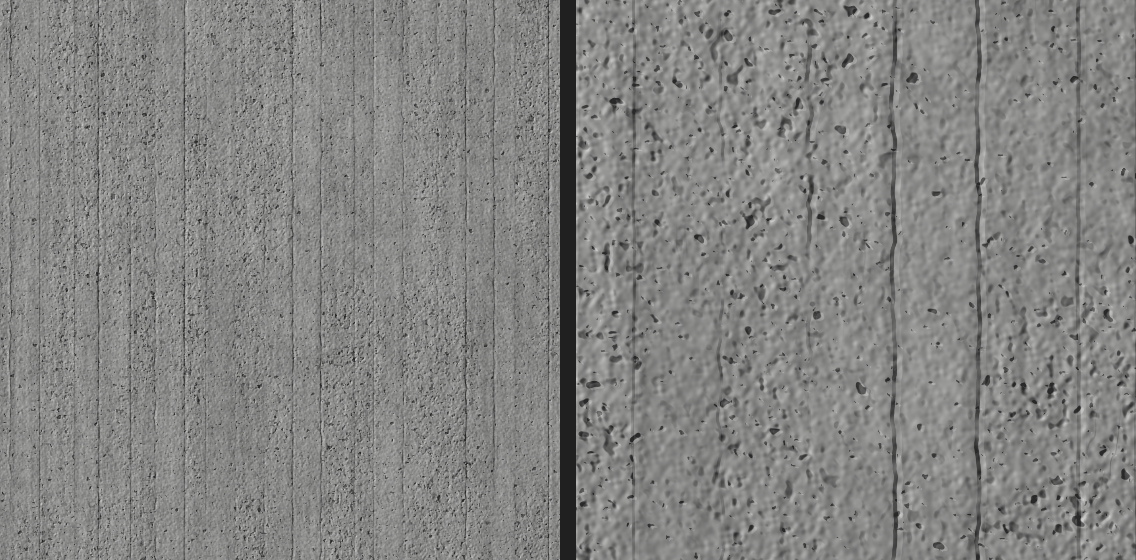
Left: the whole. Right: its middle third, enlarged.
Reproduce this texture procedurally as a Shadertoy shader.

```glsl
#define BOARDS 20.0
#define SEAM_WIDTH 0.0011
#define GRAIN_SCALE 270.0
#define RELIEF 0.25
#define PIT_DARKNESS 0.23
#define SPECK_DARKNESS 0.17
#define SEAM_DARKNESS 0.3
#define BASE_TONE 0.547
#define LIGHT_STEP vec2(-0.0019, 0.0010)
#define TINT vec3(1.0, 1.0, 0.994)

float hash(vec2 p) {
    return fract(sin(dot(p, vec2(127.1, 311.7))) * 43758.5453);
}

float noise(vec2 p) {
    vec2 cell = floor(p), f = fract(p);
    f = f * f * (3.0 - 2.0 * f);
    float low = mix(hash(cell), hash(cell + vec2(1, 0)), f.x);
    float high = mix(hash(cell + vec2(0, 1)), hash(cell + vec2(1, 1)), f.x);
    return mix(low, high, f.y);
}

float fbm(vec2 p) {
    float sum = 0.0, weight = 0.53;
    for (int i = 0; i < 4; i++) {
        sum += weight * noise(p);
        p = p * 2.03 + 17.3;
        weight *= 0.5;
    }
    return sum;
}

vec2 turn(vec2 p) {
    return mat2(0.8, 0.6, -0.6, 0.8) * p;
}

// Ragged air holes, at most one per cell; 1 inside a hole
float pits(vec2 p, float cells, float density) {
    vec2 q = p * cells;
    q += 0.35 * (vec2(noise(q * 3.3), noise(q * 3.3 + 41.0)) - 0.5);
    vec2 cell = floor(q);
    vec2 center = 0.25 + 0.5 * vec2(hash(cell + 3.1), hash(cell + 7.7));
    float size = hash(cell + 11.9);
    float radius = mix(0.08, 0.22, size * size * size);
    float soft = 0.5 * cells / iResolution.y + 0.02;
    float hole = 1.0 - smoothstep(radius - soft, radius + soft, length(fract(q) - center));
    return hole * step(hash(cell + 19.3), density);
}

float allPits(vec2 p, float rough) {
    return max(pits(p, 72.0, 0.16 + 0.16 * rough), 0.85 * pits(turn(p) + 5.0, 150.0, 0.14 + 0.18 * rough));
}

// Small crevices between the sand grains, taller than wide
float specks(vec2 p, float rough) {
    float hollow = 0.6 * noise(p * vec2(250.0, 150.0) + 7.0) + 0.4 * noise(turn(p) * 330.0);
    return (0.35 + 0.65 * rough) * smoothstep(0.62, 0.84, hollow);
}

// Surface height: sandy grain, coarse crumbs, crevices and holes
float height(vec2 p, float rough) {
    float grain = 0.5 * noise(p * vec2(1.0, 0.7) * GRAIN_SCALE) + 0.5 * noise(turn(p) * GRAIN_SCALE * 1.3 + 9.0);
    float crumbs = noise(p * vec2(160.0, 85.0) + 31.0);
    float hollows = 0.4 * allPits(p, rough) + 0.35 * specks(p, rough);
    return grain * mix(0.7, 1.15, rough) + 0.5 * rough * crumbs - hollows;
}

float seamX(float id) {
    return (id + 0.5 + 0.35 * (hash(vec2(id, 2.0)) - 0.5)) / BOARDS;
}

// Board joints: x is the dark gap, y the lit edge beside it
vec2 seams(vec2 p) {
    vec2 result = vec2(0.0);
    float soft = 0.6 / iResolution.y;
    for (int i = -1; i <= 1; i++) {
        float id = floor(p.x * BOARDS) + float(i);
        float ragged = pow(hash(vec2(id, 5.0)), 2.0);
        float wobble = 0.001 * (noise(vec2(p.y * 10.0, id)) - 0.5);
        wobble += (0.001 + ragged * 0.008) * (fbm(vec2(p.y * 55.0, id + 60.0)) - 0.5);
        float d = p.x - seamX(id) - wobble;
        float presence = smoothstep(0.2, 0.55, noise(vec2(p.y * 3.5, id * 7.0)) + 0.6 * hash(vec2(id, 8.0)) - 0.1);
        float chips = smoothstep(0.25, 0.65, noise(vec2(p.y * 85.0, id + 90.0)));
        float broken = mix(1.0, chips, 0.3 + 0.5 * ragged);
        float strength = presence * mix(0.35, 1.0, hash(vec2(id, 13.0)));
        float width = SEAM_WIDTH * (0.75 + 0.6 * hash(vec2(id, 17.0)));
        float gap = 1.0 - smoothstep(width - soft, width + soft, abs(d));
        float side = sign(hash(vec2(id, 37.0)) - 0.4);
        float edge = 1.0 - smoothstep(width, width + 2.0 * soft, abs(d - side * 2.4 * width));
        float shadow = 0.24 * exp(-abs(d) * 260.0);
        result = max(result, strength * vec2(max(gap * broken, shadow), edge * broken));
    }
    return result;
}

void mainImage(out vec4 fragColor, in vec2 fragCoord) {
    vec2 p = fragCoord / iResolution.y;

    // Each board has its own tone and roughness
    float cell = floor(p.x * BOARDS);
    float board = cell + step(seamX(cell), p.x);
    float boardRough = hash(vec2(board, 23.0)) - 0.5;
    float rough = smoothstep(0.34, 0.74, fbm(p * vec2(18.0, 5.0) + 3.0) + 0.22 * boardRough);
    float tone = BASE_TONE + 0.02 * (hash(vec2(board, 29.0)) - 0.5);

    // Stains, upright wood streaks and faint cross marks
    tone += 0.06 * (fbm(p * vec2(10.0, 6.0) + 50.0) - 0.5);
    tone += 0.05 * (noise(p * vec2(120.0, 5.0)) - 0.5);
    tone += 0.05 * (noise(p * vec2(230.0, 14.0) + 33.0) - 0.5);
    tone += 0.02 * (noise(p * vec2(22.0, 95.0) + 70.0) - 0.5);
    tone += 0.06 * (fbm(p * vec2(90.0, 45.0) + 13.0) - 0.5);
    tone += 0.09 * (noise(p * vec2(340.0, 260.0) + 77.0) - 0.5);

    // Side light on the relief
    float slope = height(p, rough) - height(p + LIGHT_STEP, rough);
    tone += RELIEF * slope;

    // Crevices, holes, short upright cracks and joints
    tone -= SPECK_DARKNESS * specks(p, rough);
    tone -= PIT_DARKNESS * allPits(p, rough);
    float vein = abs(fbm(p * vec2(60.0, 14.0) + 83.0) - 0.5);
    float crackZone = rough * smoothstep(0.6, 0.85, noise(p * vec2(20.0, 10.0) + 21.0));
    tone -= 0.12 * crackZone * (1.0 - smoothstep(0.005, 0.03, vein));
    vec2 joint = seams(p);
    tone += 0.1 * joint.y - SEAM_DARKNESS * joint.x;

    fragColor = vec4(clamp(tone, 0.16, 0.8) * TINT, 1.0);
}
```
